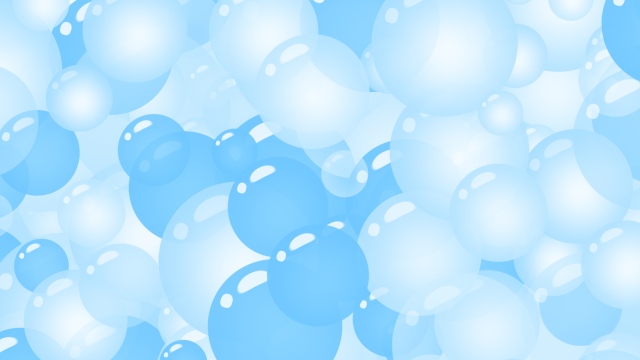
This pattern is drawn by a Shadertoy shader. Its source:

```glsl
const int BUBBLE_COUNT = 110;
const vec3 DEEP_BLUE = vec3(0.43, 0.78, 1.00);
const vec3 MID_BLUE = vec3(0.51, 0.82, 1.00);
const vec3 SKY_BLUE = vec3(0.64, 0.865, 1.00);
const vec3 PALE_BLUE = vec3(0.82, 0.935, 1.00);
const vec3 GLOW_WHITE = vec3(0.96, 0.985, 1.00);

float hash(float n) {
    return fract(sin(n * 127.1) * 43758.5453);
}

vec2 hash2(float n) {
    return vec2(hash(n), hash(n + 57.3));
}

// Antialiased coverage of a signed distance
float coverage(float dist, float pixel) {
    return 1.0 - smoothstep(-0.75 * pixel, 0.75 * pixel, dist);
}

vec2 rotate(vec2 p, float angle) {
    float c = cos(angle), s = sin(angle);
    return vec2(c * p.x + s * p.y, c * p.y - s * p.x);
}

// Rounded blob, bent into a bean by the bend factor
float beanDistance(vec2 p, vec2 halfSize, float angle, float bend) {
    vec2 q = rotate(p, angle);
    q.y += bend * q.x * q.x;
    q = abs(q / halfSize);
    float norm = pow(pow(q.x, 2.4) + pow(q.y, 2.4), 1.0 / 2.4);
    return (norm - 1.0) * halfSize.y;
}

// Long gleam and small spot on the upper left, in unit bubble space
float highlight(vec2 q, float pixel) {
    float gleam = beanDistance(q - vec2(-0.33, 0.69), vec2(0.27, 0.105), 0.47, 0.7);
    float spot = beanDistance(q - vec2(-0.72, 0.38), vec2(0.088, 0.105), -0.3, 0.8);
    return coverage(min(gleam, spot), pixel);
}

// Body colour and opacity: deep, glowing or glassy
vec4 bubbleBody(vec2 q, float kind, float tint) {
    float spread = clamp(length(q - vec2(0.08, -0.1)), 0.0, 1.1);
    float falloff = smoothstep(0.0, 1.15, spread);
    if (kind < 0.28) {
        return vec4(mix(MID_BLUE, DEEP_BLUE, falloff), mix(0.82, 0.95, tint));
    }
    if (kind < 0.72) {
        vec3 rim = mix(SKY_BLUE, PALE_BLUE, 0.65 * tint);
        return vec4(mix(GLOW_WHITE, rim, falloff), mix(0.95, 0.8, tint));
    }
    vec3 glass = mix(PALE_BLUE, SKY_BLUE, falloff * tint);
    return vec4(glass, mix(0.35, 0.62, falloff));
}

// Lay one bubble over the colour below
vec3 addBubble(vec3 below, vec2 p, vec2 center, float radius, float kind, float tint, float pixel) {
    vec2 q = (p - center) / radius;
    float edge = pixel / radius;
    float disc = coverage(length(q) - 1.0, edge);
    if (disc <= 0.0) return below;
    vec4 body = bubbleBody(q, kind, tint);
    vec3 color = mix(below, body.rgb, body.a * disc);
    float shine = kind < 0.28 ? 0.88 : mix(0.35, 0.75, tint);
    return mix(color, GLOW_WHITE, shine * highlight(q, edge));
}

void mainImage(out vec4 fragColor, in vec2 fragCoord) {
    float pixel = 1.0 / iResolution.y;
    vec2 p = fragCoord * pixel;
    float aspect = iResolution.x * pixel;
    vec3 color = mix(SKY_BLUE, PALE_BLUE, p.y);

    // Even scatter with jitter, larger bubbles towards the back
    for (int i = 0; i < BUBBLE_COUNT; i++) {
        float id = float(i) + 1.0;
        float depth = id / float(BUBBLE_COUNT);
        vec2 cell = fract(id * vec2(0.7549, 0.5698));
        vec2 center = mix(vec2(-0.1), vec2(aspect + 0.1, 1.1), cell);
        center += 0.1 * (hash2(id) - 0.5);
        float size = pow(hash(id + 13.7), 1.2);
        float radius = mix(0.07, 0.26, size) * mix(1.12, 0.75, depth);
        color = addBubble(color, p, center, radius, hash(id + 31.9), hash(id + 83.1), pixel);
    }
    fragColor = vec4(color, 1.0);
}
```
